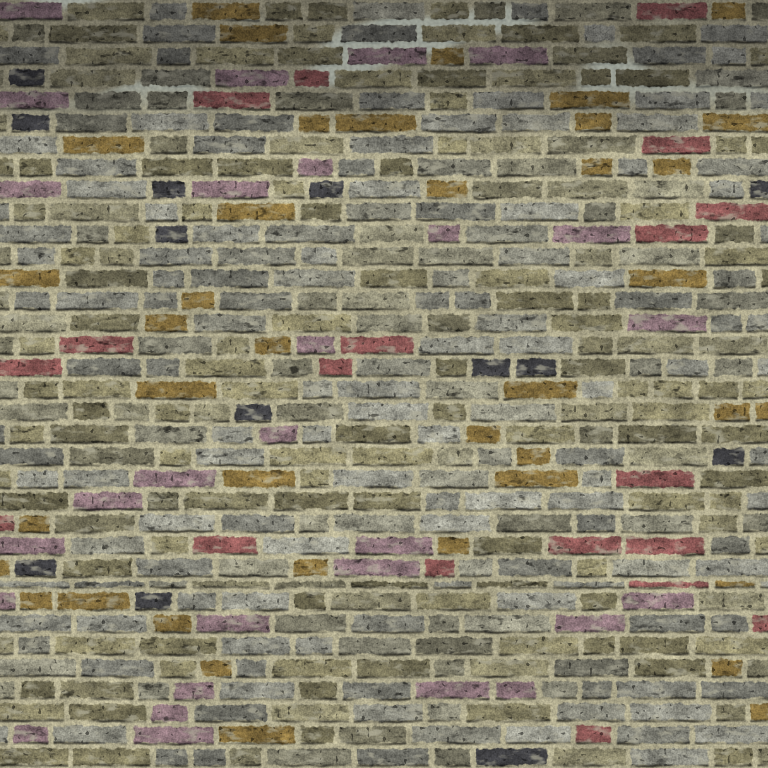
A Shadertoy shader for this texture:

```glsl
// Weathered stock-brick wall in garden-wall bond, with pale mortar and a sooty top.
#define COURSES 34.5      // brick courses over the height
#define THIN_COURSE 8.0   // courses below the one half-height course
#define HEADER 1.8        // header length with its joint, in course heights
#define JOINT 0.27        // mortar thickness, in course heights
#define ROUGHNESS 0.11    // raggedness of the brick edges
#define SOOT_START 0.79   // height where the soot begins
#define SPLIT_CHANCE 0.10 // stretchers replaced by two headers
#define MORTAR vec3(0.67, 0.65, 0.54)
#define CEMENT vec3(0.65, 0.68, 0.65)
#define GREY vec3(0.52, 0.52, 0.48)
#define OLIVE vec3(0.49, 0.47, 0.36)

float hash(vec2 p) {
    vec3 a = fract(vec3(p.xyx) * vec3(0.1031, 0.1030, 0.0973));
    a += dot(a, a.yzx + 33.33);
    return fract((a.x + a.y) * a.z);
}

vec2 gradient(vec2 cell) {
    float angle = 6.2832 * hash(cell + 71.0);
    return vec2(cos(angle), sin(angle));
}

// Gradient noise, about -0.7 to 0.7
float noise(vec2 p) {
    vec2 i = floor(p), f = p - i;
    vec2 w = f * f * f * (f * (f * 6.0 - 15.0) + 10.0);
    vec2 e = vec2(1.0, 0.0);
    float low = mix(dot(gradient(i), f), dot(gradient(i + e), f - e), w.x);
    float high = mix(dot(gradient(i + e.yx), f - e.yx), dot(gradient(i + 1.0), f - 1.0), w.x);
    return mix(low, high, w.y);
}

float fbm(vec2 p) {
    float sum = 0.0, amp = 1.0;
    for (int i = 0; i < 3; i++) {
        sum += amp * noise(p);
        p = p * 2.03 + 17.1;
        amp *= 0.55;
    }
    return sum;
}

// Bottom edge, height and index of the course at height v
vec3 courseAt(float v) {
    if (v < THIN_COURSE) return vec3(floor(v), 1.0, floor(v));
    if (v < THIN_COURSE + 0.5) return vec3(THIN_COURSE, 0.5, THIN_COURSE);
    float row = floor(v + 0.5);
    return vec3(row - 0.5, 1.0, row);
}

// Left edge, length and index of the brick at x: one header, then three stretchers
vec3 brickAt(float x, float row) {
    float period = floor(x / (7.0 * HEADER));
    float t = x / HEADER - period * 7.0;
    float k = t < 1.0 ? 0.0 : 1.0 + floor((t - 1.0) * 0.5);
    float start = max(0.0, 2.0 * k - 1.0);
    float span = k < 0.5 ? 1.0 : 2.0;
    float id = period * 8.0 + k * 2.0;
    if (span > 1.5 && hash(vec2(id, row) + 5.0) < SPLIT_CHANCE) {
        float second = step(start + 1.0, t);
        start += second;
        id += second;
        span = 1.0;
    }
    return vec3((period * 7.0 + start) * HEADER, span * HEADER, id);
}

// Base colour of one brick; headers are more often tinted
vec3 brickColour(vec2 id, float isHeader) {
    float pick = hash(id + 13.0) - 0.06 * isHeader;
    vec3 c = mix(GREY, OLIVE, smoothstep(0.2, 0.8, hash(id + 29.0)));
    c *= 0.80 + 0.36 * hash(id + 47.0);
    if (pick < 0.015) c = vec3(0.25, 0.25, 0.26);
    else if (pick < 0.045) c = vec3(0.52, 0.33, 0.32);
    else if (pick < 0.11) c = vec3(0.53, 0.44, 0.46);
    else if (pick < 0.19) c = vec3(0.50, 0.42, 0.24);
    return c;
}

void mainImage(out vec4 fragColor, in vec2 fragCoord) {
    vec2 p = fragCoord / iResolution.xy;
    vec2 q = p * COURSES;
    float aa = COURSES / iResolution.y;
    float fine = noise(q * 6.5), grain = noise(q * 13.0);
    float blotch = fbm(q * vec2(0.9, 1.5));

    // Bond layout with uneven brick lengths and slightly wavy courses
    vec3 course = courseAt(q.y + 0.07 * noise(q * vec2(0.3, 0.15)));
    float row = course.z;
    float x = q.x - (mod(row, 2.0) > 0.5 ? 0.67 : 6.74);
    x += 0.8 * noise(vec2(q.x * 0.22, row * 7.37));
    vec3 brick = brickAt(x, row);
    float y = q.y + 0.07 * noise(q * vec2(0.3, 0.15)) - course.x - 0.5 * course.y;
    vec2 local = vec2(x - brick.x - 0.5 * brick.y, y);
    vec2 halfSize = 0.5 * (vec2(brick.y, course.y) - JOINT);

    // Ragged rounded brick outline
    vec2 e = abs(local) - halfSize + 0.06;
    float d = length(max(e, 0.0)) + min(max(e.x, e.y), 0.0) - 0.06;
    d += ROUGHNESS * (noise(q * 2.3) + 0.5 * fine);
    float face = smoothstep(aa, -aa, d);

    // Brick face: mottling, mortar smears, dark stains and pits
    vec2 id = vec2(brick.z, row);
    vec3 colour = brickColour(id, step(brick.y, 1.5 * HEADER));
    colour *= 1.0 + 0.30 * blotch + 0.18 * fine + 0.20 * grain;
    float smear = smoothstep(0.05, 0.65, fbm(q * vec2(1.1, 2.2) + 40.0));
    colour = mix(colour, vec3(0.68, 0.67, 0.59), 0.65 * smear);
    float stain = smoothstep(0.25, 0.75, fbm(q * vec2(1.4, 2.6) + 90.0));
    colour *= 1.0 - 0.40 * stain * (0.4 + hash(id + 61.0));
    colour *= 1.0 - 0.45 * smoothstep(0.33, 0.52, noise(q * 4.2 + 23.0));

    // Mortar, with a few cement repairs near the top
    float repair = smoothstep(0.12, 0.3, noise(q * vec2(0.16, 0.35) + 8.0)) * smoothstep(0.84, 0.9, p.y);
    vec3 mortar = MORTAR * (1.0 + 0.14 * blotch + 0.16 * fine + 0.14 * grain);
    colour = mix(mortar, colour, face);

    // Thin broken shadow below each course
    float ledge = (local.y + halfSize.y + 0.03 + 0.06 * noise(q * 1.7)) / 0.065;
    float shadow = exp(-ledge * ledge) * smoothstep(-0.45, 0.35, noise(q * vec2(0.7, 1.0) + 55.0));
    colour *= 1.0 - 0.62 * shadow * smoothstep(0.08, -0.05, abs(local.x) - halfSize.x);

    // Soot on the upper courses and broad uneven weathering
    float soot = smoothstep(SOOT_START, SOOT_START + 0.12, p.y + 0.05 * noise(q * 0.25));
    colour *= mix(vec3(1.03), vec3(0.70, 0.70, 0.72), soot);
    colour *= 1.0 + 0.09 * noise(q * 0.12 + 3.0);
    colour = mix(colour, CEMENT * (1.0 + 0.1 * fine), 0.75 * repair * (1.0 - face));
    fragColor = vec4(clamp(colour, 0.0, 1.0), 1.0);
}
```
